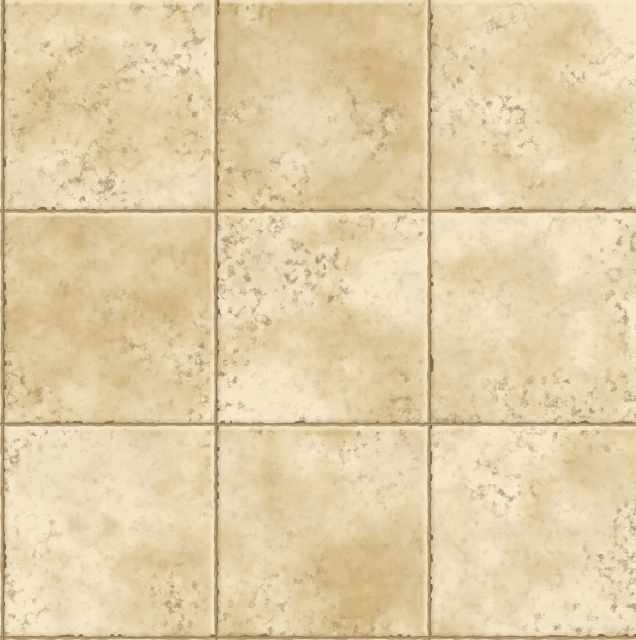
A Shadertoy shader for this texture:

```glsl
float hash(vec2 p) {
    p = fract(p * vec2(0.1031, 0.1137));
    p += dot(p, p.yx + 33.3);
    return fract((p.x + p.y) * p.x * 17.3);
}

// Cellular noise: random cell values blended by distance to their points
float cellNoise(vec2 p) {
    vec2 cell = floor(p), f = fract(p);
    float total = 0.0, weights = 0.0;
    for (int j = -1; j <= 1; j++)
    for (int i = -1; i <= 1; i++) {
        vec2 o = vec2(i, j), id = cell + o;
        vec2 toPoint = o + 0.2 + 0.6 * vec2(hash(id + 5.7), hash(id + 91.3)) - f;
        float w = exp(-5.0 * dot(toPoint, toPoint));
        total += w * hash(id);
        weights += w;
    }
    return total / weights;
}

float clouds(vec2 p) {
    float sum = 0.0, amp = 0.47;
    for (int i = 0; i < 5; i++) {
        sum += amp * cellNoise(p);
        p = mat2(0.8, 0.6, -0.6, 0.8) * p * 2.03 + 7.3;
        amp *= 0.56;
    }
    return sum;
}

// Mottled travertine surface of one tile
vec3 stone(vec2 f, vec2 tile, float edge) {
    vec2 p = f + tile * 17.31 + 40.0;
    float broad = clouds(p * vec2(1.8, 2.1));
    float blotch = clouds(p * vec2(4.6, 5.4) + 60.0);
    float grain = clouds(p * 15.0 + 31.0);
    float fine = cellNoise(p * 75.0 + 20.0);
    float dark = mod(tile.x + tile.y, 2.0) * step(tile.x, 1.5);
    float tone = 0.5 + (broad - 0.5) * 3.0 + (blotch - 0.5) * 1.5;
    tone += (grain - 0.5) * 0.7 + (fine - 0.5) * 0.16;
    tone += (hash(tile + 3.1) - 0.5) * 0.15 - (dark - 0.4) * 0.45;
    vec3 col = mix(vec3(0.87, 0.778, 0.6), vec3(0.95, 0.887, 0.758), clamp(tone, -0.55, 1.15));

    // Cool grey veils
    float veil = smoothstep(0.45, 0.7, clouds(p * 2.7 + 130.0));
    col = mix(col, vec3(0.88, 0.818, 0.7), 0.35 * veil);

    // Worn patches with small faint pits and pale flakes, denser near the rim
    float wear = clouds(p * 3.3 + 210.0) + 0.15 * exp(-edge * 12.0);
    float patches = smoothstep(0.48, 0.75, wear);
    float pits = smoothstep(0.5, 0.85, clouds(p * 36.0 + 9.0));
    float flakes = smoothstep(0.48, 0.72, clouds(p * 20.0 + 77.0));
    col = mix(col, vec3(0.965, 0.915, 0.805), 0.5 * flakes * patches);
    return mix(col, vec3(0.62, 0.52, 0.36), pits * (0.15 + 0.6 * patches));
}

void mainImage(out vec4 fragColor, in vec2 fragCoord) {
    float px = 3.0 / iResolution.y;
    vec2 p = fragCoord * px - vec2(0.012, 0.01);
    vec2 tile = floor(p), f = fract(p);

    // Ragged rim: chips bite into the left and bottom sides
    float ragged = cellNoise(p * 48.0 + 300.0);
    float chip = smoothstep(0.45, 0.8, ragged) * smoothstep(0.35, 0.65, cellNoise(p * 8.0 + 500.0));
    float wobble = (cellNoise(p * 36.0 + 700.0) - 0.5) * 0.005;
    float shaded = min(f.x, f.y);
    float lit = min(1.0 - f.x, 1.0 - f.y);
    float edge = min(shaded, lit);

    vec3 col = stone(f, tile, edge);

    // Rounded rim: highlight on the right and top, soft shade opposite
    float glow = smoothstep(0.036, 0.014, lit + wobble);
    col = mix(col, vec3(0.965, 0.912, 0.785), 0.7 * glow);
    col *= 1.0 - 0.1 * smoothstep(0.034, 0.008, shaded + wobble);

    // Tan grout, then a broken darker shadow along the shaded rim
    float soft = max(px, 0.004) * 0.8;
    float joint = min(shaded - chip * 0.007, lit) + wobble - 0.0075;
    vec3 grout = mix(vec3(0.64, 0.54, 0.385), vec3(0.76, 0.66, 0.5), ragged);
    col = mix(grout, col, smoothstep(-soft, soft, joint));
    float side = f.x < f.y ? 0.75 : 0.5;
    float shadowLine = abs(shaded + wobble - 0.005 - chip * 0.006) - 0.003 - chip * 0.004;
    float shadow = 1.0 - smoothstep(-soft, soft, shadowLine);
    col = mix(col, vec3(0.51, 0.415, 0.28), shadow * min(1.0, side * (0.5 + ragged) + 0.2 * chip));

    fragColor = vec4(clamp(col, 0.0, 1.0), 1.0);
}
```
